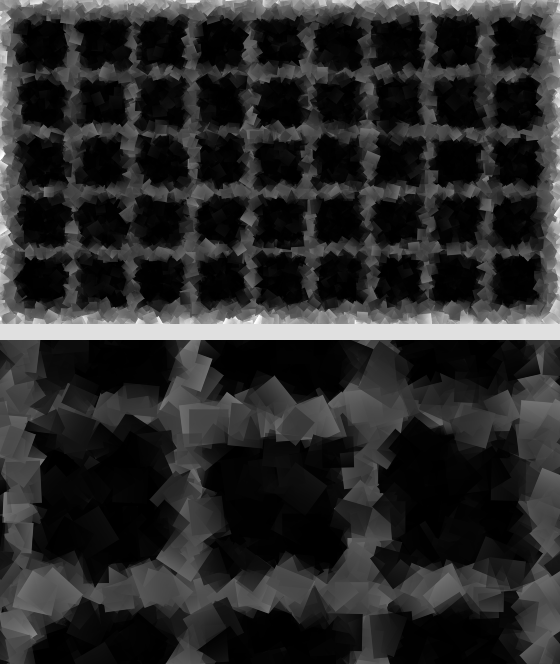
Top: the whole. Bottom: its middle third, enlarged.
A Shadertoy shader for this pattern:

```glsl
const vec2 LAST_CELL = vec2(4.0, 2.0);  // nine columns, five rows
const float PITCH = 0.1824;
const float CHIP_SPACING = 0.045;
const int LAYERS = 11;

float hash(vec2 p) {
    return fract(sin(dot(p, vec2(127.1, 311.7))) * 43758.5453);
}

mat2 rotation(float angle) {
    float c = cos(angle), s = sin(angle);
    return mat2(c, s, -s, c);
}

float boxDistance(vec2 p, vec2 halfSize) {
    vec2 d = abs(p) - halfSize;
    return length(max(d, 0.0)) + min(max(d.x, d.y), 0.0);
}

// Black cells, grey gutters and a margin that brightens outward
float latticeTone(vec2 p) {
    vec2 cell = clamp(round(p / PITCH), -LAST_CELL, LAST_CELL);
    vec2 offset = abs(p - cell * PITCH);
    float d = max(offset.x, offset.y);
    float gutter = 0.34 * smoothstep(0.066, 0.084, d);
    float margin = 0.46 * smoothstep(0.096, 0.138, d);
    return gutter + margin;
}

// Blends one tilted, partly transparent square over the base tone
float paintChip(float base, vec2 p, vec2 center, vec2 seed, float pixel) {
    float shade = hash(seed + 3.7);
    float halfSide = mix(0.015, 0.0225, hash(seed + 8.3));
    vec2 local = rotation(6.2832 * hash(seed + 5.1)) * (p - center);
    float dist = boxDistance(local, vec2(halfSide, halfSide * mix(0.8, 1.0, shade)));
    float coverage = 1.0 - smoothstep(-0.6 * pixel, 0.6 * pixel, dist);

    float ramp = clamp(0.5 + 0.5 * local.y / halfSide, 0.0, 1.0);
    float glint = 0.09 * pow(hash(seed + 11.9), 5.0);
    float tone = latticeTone(center) * mix(0.72, 1.22, shade) + glint;
    tone *= mix(0.72, 1.08, ramp);
    return mix(base, tone, coverage * mix(0.35, 0.95, ramp));
}

// Paints a jittered grid of chips in a fixed row order
float paintLayer(float base, vec2 p, float layer, float pixel) {
    mat2 turn = rotation(layer * 2.4);
    vec2 shift = vec2(0.37, 0.61) * layer;
    vec2 home = floor(turn * p / CHIP_SPACING + shift);
    for (int y = -1; y <= 1; y++) {
        for (int x = -1; x <= 1; x++) {
            vec2 id = home + vec2(x, y);
            vec2 seed = id + layer * vec2(17.3, 41.9);
            vec2 jitter = vec2(hash(seed), hash(seed + 1.9));
            vec2 center = (id + jitter - shift) * CHIP_SPACING * turn;
            base = paintChip(base, p, center, seed, pixel);
        }
    }
    return base;
}

void mainImage(out vec4 fragColor, in vec2 fragCoord) {
    float pixel = 1.0 / iResolution.y;
    vec2 p = (fragCoord - 0.5 * iResolution.xy) * pixel;

    float tone = latticeTone(p);
    for (int i = 0; i < LAYERS; i++) {
        tone = paintLayer(tone, p, float(i), pixel);
    }
    fragColor = vec4(vec3(clamp(tone, 0.0, 1.0)), 1.0);
}
```
